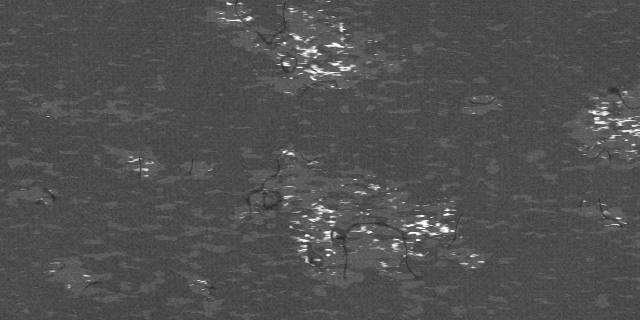
A Shadertoy shader for this texture:

```glsl
// Dark grey weathered surface with bright, horizontally streaked flaky patches.

const float BASE_GREY    = 0.292;
const float BODY_LIFT    = 0.066;              // grey flakes above the base
const float GLINT_WHITE  = 1.0;
const float CRACK_DEPTH  = 0.09;
const float GRAIN        = 0.085;
const float SCAN_LINES   = 0.016;
const vec2  FLAKE_FREQ   = vec2(26.0, 78.0);   // soft grey flakes
const vec2  STREAK_FREQ  = vec2(46.0, 128.0);  // bright streaks
const float PATCH_CELL   = 0.28;               // spacing of the small patches
const float LEAN         = 0.55;               // patches lean down to the right
const vec4  UPPER_PATCH  = vec4(0.97, 0.82, 0.24, 0.24);  // centre, radii
const vec4  LOWER_PATCH  = vec4(1.08, 0.31, 0.34, 0.20);
const vec4  RIGHT_PATCH  = vec4(1.97, 0.59, 0.19, 0.15);

float hash(vec2 p) {
    return fract(sin(dot(p, vec2(127.1, 311.7))) * 43758.5453);
}

float noise(vec2 p) {
    vec2 i = floor(p), f = fract(p);
    f = f * f * (3.0 - 2.0 * f);
    return mix(mix(hash(i), hash(i + vec2(1, 0)), f.x),
               mix(hash(i + vec2(0, 1)), hash(i + vec2(1, 1)), f.x), f.y);
}

float fbm(vec2 p) {
    float sum = 0.0, amp = 0.5;
    for (int i = 0; i < 3; i++) {
        sum += amp * noise(p);
        p = p * 2.03 + 17.3;
        amp *= 0.5;
    }
    return sum / 0.875;
}

// Normalised distance from the centre of a leaning ellipse
float ellipse(vec2 d, vec2 radii, float lean) {
    d.x += lean * d.y;
    return length(d / radii);
}

// Nearest small patch, one per jittered cell, thinning out to the right
float smallPatches(vec2 p) {
    vec2 cell = floor(p / PATCH_CELL);
    float nearest = 9.0;
    for (int j = -1; j <= 1; j++)
    for (int i = -1; i <= 1; i++) {
        vec2 c = cell + vec2(i, j);
        vec2 jitter = vec2(hash(c + 3.1), hash(c + 8.7));
        vec2 centre = (c + 0.15 + 0.7 * jitter) * PATCH_CELL;
        float size = mix(0.045, 0.10, hash(c + 21.4));
        float tall = mix(0.5, 1.05, hash(c + 35.9));
        float chance = mix(0.75, 0.25, clamp(centre.x * 0.5, 0.0, 1.0));
        if (hash(c + 52.6) < chance)
            nearest = min(nearest, ellipse(p - centre, size * vec2(1.0, tall), LEAN));
    }
    return nearest;
}

// Patch strength, 0 outside to 1 in the core, with ragged borders
float patchMask(vec2 p) {
    float large = ellipse(p - UPPER_PATCH.xy, UPPER_PATCH.zw, 0.15);
    large = min(large, ellipse(p - LOWER_PATCH.xy, LOWER_PATCH.zw, LEAN));
    large = min(large, ellipse(p - RIGHT_PATCH.xy, RIGHT_PATCH.zw, 0.0));
    large += 1.3 * (fbm(p * vec2(7.0, 10.0)) - 0.5);
    float small = smallPatches(p) + 1.5 * (fbm(p * vec2(13.0, 20.0) + 40.0) - 0.5);
    return smoothstep(1.05, 0.4, min(large, small));
}

void mainImage(out vec4 fragColor, in vec2 fragCoord) {
    vec2 p = fragCoord / iResolution.y;
    float patches = patchMask(p);

    // Base tone, scan lines and fine grain
    float grey = BASE_GREY + 0.03 * (fbm(p * 2.5 + 5.0) - 0.5);
    grey += SCAN_LINES * (noise(p * vec2(18.0, 200.0)) - 0.5);
    grey += GRAIN * (noise(p * 256.0) - 0.5);

    // Grey flakes: sparse everywhere, dense inside the patches
    vec2 warped = p + 0.012 * (vec2(noise(p * 22.0), noise(p * 22.0 + 60.0)) - 0.5);
    float flake = 0.75 * noise(warped * FLAKE_FREQ)
                + 0.25 * noise(warped * FLAKE_FREQ * 2.7 + 9.0);
    float density = 0.25 * (fbm(p * vec2(3.0, 5.0) + 70.0) - 0.5);
    float body = smoothstep(0.66, 0.80, flake + density + 0.36 * patches);
    grey += BODY_LIFT * body;

    // Thin dark cracks winding through the patches
    float ridge = abs(fbm(p * vec2(6.0, 5.0) + 23.0) - 0.5);
    float crack = smoothstep(0.018, 0.004, ridge) * smoothstep(0.25, 0.7, patches);
    grey -= CRACK_DEPTH * crack;

    // Bright streaks, clumped inside the patches
    float streak = 0.65 * noise(warped * STREAK_FREQ + 31.0)
                 + 0.35 * noise(warped * STREAK_FREQ * 2.1 + 77.0);
    float clump = smoothstep(0.35, 0.62, fbm(p * vec2(9.0, 12.0) + 90.0));
    float strength = patches * mix(0.55, 1.0, clump);
    float glint = smoothstep(0.50, 0.86, streak - 0.36 * (1.0 - strength));
    grey = mix(grey, GLINT_WHITE, glint * (1.0 - 0.9 * crack));

    fragColor = vec4(vec3(clamp(grey, 0.0, 1.0)), 1.0);
}
```
